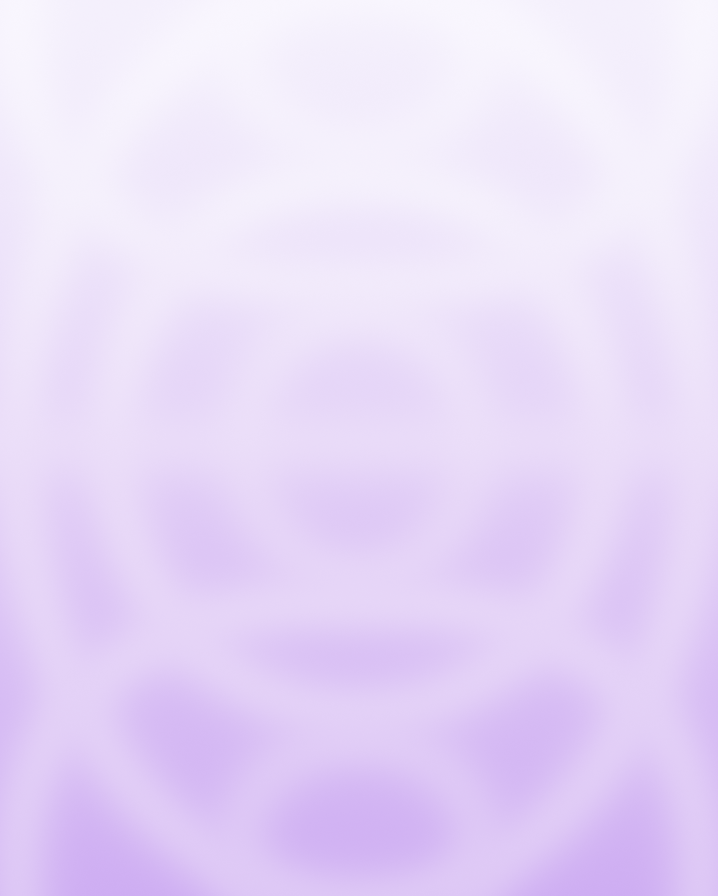
Write a Shadertoy shader that draws this background.

```glsl
// Soft lilac gradient with pale, glowing, overlapping oval rings.

const float GLOW_WIDTH = 0.040;

float hash(vec2 p) {
    return fract(sin(dot(p, vec2(12.9898, 78.233))) * 43758.5453);
}

// Approximate distance to the rim of an oval; power 2 is a plain ellipse.
float ovalDistance(vec2 p, vec2 radii, float power) {
    vec2 q = abs(p) / radii + 1e-4;
    vec2 terms = pow(q, vec2(power));
    float k = pow(terms.x + terms.y, 1.0 / power);
    vec2 slope = terms / q / radii * pow(k, 1.0 - power);
    return (k - 1.0) / length(slope);
}

// Shade left over beside a glowing line: 0 on the line, 1 far away.
float shadeBeside(float d, float width, float strength) {
    float x = d / width;
    return 1.0 - strength * exp(-x * x);
}

float ringShade(vec2 p, vec2 center, vec2 radii, float power, float strength) {
    float d = ovalDistance(p - center, radii, power);
    return shadeBeside(d, GLOW_WIDTH, strength);
}

// Four colours blended down the canvas, with two inner stops.
vec3 ramp(float t, vec2 stops, vec3 a, vec3 b, vec3 c, vec3 d) {
    vec3 color = mix(a, b, smoothstep(0.0, stops.x, t));
    color = mix(color, c, clamp((t - stops.x) / (stops.y - stops.x), 0.0, 1.0));
    return mix(color, d, clamp((t - stops.y) / (1.0 - stops.y), 0.0, 1.0));
}

void mainImage(out vec4 fragColor, in vec2 fragCoord) {
    vec2 uv = fragCoord / iResolution.xy;
    vec2 p = (uv - 0.5) * vec2(0.8, 1.0) - vec2(0.0, 0.004);
    vec2 folded = vec2(p.x, abs(p.y));
    float depth = 1.0 - uv.y;

    // Three nested rings around the middle
    float shade = ringShade(p, vec2(0.0), vec2(0.126, 0.146), 2.0, 0.75);
    shade *= ringShade(p, vec2(0.0), vec2(0.274, 0.300), 2.0, 0.95);
    shade *= ringShade(p, vec2(0.0), vec2(0.380, 0.510), 2.0, 0.95);

    // Mirrored rings entering from the top and bottom
    shade *= ringShade(folded, vec2(0.0, 0.478), vec2(0.380, 0.303), 2.25, 0.95);
    shade *= ringShade(folded, vec2(0.0, 0.450), vec2(0.133, 0.118), 2.0, 0.75);

    // Faint horizon
    shade *= shadeBeside(p.y, 0.045, 0.75);

    // Pale light on the lines, deeper lilac inside the cells
    vec3 light = ramp(depth, vec2(0.22, 0.55),
        vec3(0.975, 0.965, 0.995), vec3(0.960, 0.943, 0.988),
        vec3(0.915, 0.858, 0.972), vec3(0.870, 0.785, 0.962));
    vec3 lilac = ramp(depth, vec2(0.22, 0.62),
        vec3(0.957, 0.940, 0.988), vec3(0.937, 0.905, 0.982),
        vec3(0.862, 0.770, 0.960), vec3(0.808, 0.680, 0.950));
    vec3 color = mix(light, lilac, shade);

    // Fine dither against banding
    color += (hash(uv) - 0.5) / 255.0;
    fragColor = vec4(color, 1.0);
}
```
